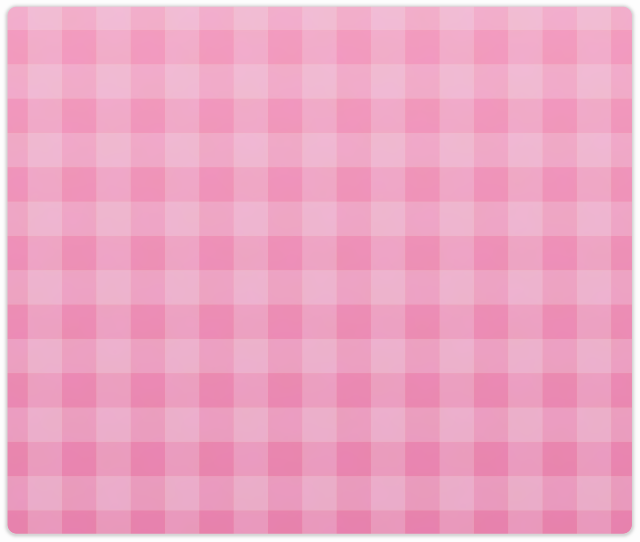
Reproduce this pattern procedurally as a Shadertoy shader.

```glsl
const float PERIOD = 0.12665;
const vec2 DARK_START = vec2(0.11444, 0.0553);
const vec2 PANEL_CENTER = vec2(0.58986, 0.49846);
const vec2 PANEL_HALF = vec2(0.5760, 0.48618);
const float CORNER_RADIUS = 0.017;
const float VEIL_OPACITY = 0.205;

const vec3 PINK_TOP = vec3(0.953, 0.614, 0.753);
const vec3 PINK_BOTTOM = vec3(0.906, 0.508, 0.678);
const vec3 VEIL = vec3(0.935, 0.950, 0.968);
const vec3 PAPER = vec3(0.992);
const vec3 SHADOW = vec3(0.84);

float roundedBox(vec2 p, vec2 halfSize, float radius) {
    vec2 q = abs(p) - halfSize + radius;
    return length(max(q, 0.0)) + min(max(q.x, q.y), 0.0) - radius;
}

// Signed distance to equal stripes, negative on the dark half
float stripeDistance(float x, float start, float period) {
    float phase = fract((x - start) / period + 0.25);
    return (abs(phase - 0.5) - 0.25) * period;
}

float coverage(float d, float pixel) {
    return smoothstep(-0.5 * pixel, 0.5 * pixel, d);
}

float seam(float d, float width) {
    return 1.0 - smoothstep(0.0, width, abs(d));
}

// Slow drift of hue from layered sines
float hueDrift(vec2 p, float frequency) {
    float sum = 0.0;
    float amplitude = 0.5;
    for (int i = 0; i < 3; i++) {
        sum += amplitude * sin(p.x * frequency + float(i) * 1.7)
                         * sin(p.y * frequency * 1.13 + float(i) * 2.3);
        p = mat2(0.8, 0.6, -0.6, 0.8) * p;
        frequency *= 1.9;
        amplitude *= 0.5;
    }
    return sum;
}

vec3 gingham(vec2 p, float pixel) {
    float column = stripeDistance(p.x, DARK_START.x, PERIOD);
    float row = stripeDistance(p.y, DARK_START.y, PERIOD);

    // Vertical shade under two crossing translucent veils
    float shade = (p.y - PANEL_CENTER.y) / (2.0 * PANEL_HALF.y) + 0.5;
    vec3 color = mix(PINK_TOP, PINK_BOTTOM, clamp(shade, 0.0, 1.0));
    color = mix(color, VEIL, VEIL_OPACITY * coverage(column, pixel));
    color = mix(color, VEIL, VEIL_OPACITY * coverage(row, pixel));

    // Faint warm seams and uneven dye
    float edge = max(seam(column, 0.004), seam(row, 0.004));
    color += vec3(0.002, 0.004, -0.010) * edge;
    color += vec3(0.002, -0.003, 0.014) * hueDrift(p, 38.0);
    return color;
}

void mainImage(out vec4 fragColor, in vec2 fragCoord) {
    float pixel = 1.0 / iResolution.y;
    vec2 p = vec2(fragCoord.x, iResolution.y - fragCoord.y) * pixel;

    // Soft drop shadow on the paper
    vec2 shadowOffset = vec2(0.0, 0.0015);
    float shadowGap = roundedBox(p - PANEL_CENTER - shadowOffset, PANEL_HALF, CORNER_RADIUS);
    float falloff = max(shadowGap, 0.0) / 0.005;
    vec3 color = mix(PAPER, SHADOW, exp(-falloff * falloff));

    // Rounded checked panel
    float panel = roundedBox(p - PANEL_CENTER, PANEL_HALF, CORNER_RADIUS);
    color = mix(gingham(p, pixel), color, coverage(panel, pixel));
    fragColor = vec4(color, 1.0);
}
```
